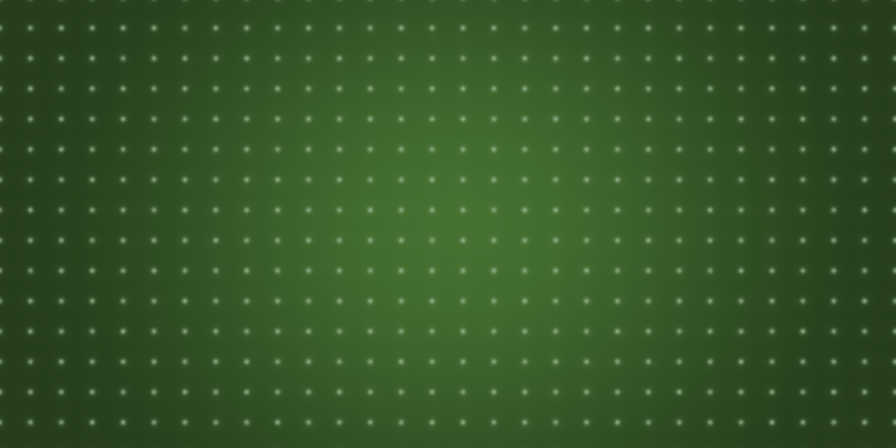
This pattern is drawn by a Shadertoy shader. Its source:

```glsl
// A lattice of soft pale dots on a green field with a radial vignette.

const vec2 SPACING = vec2(2.0 / 29.0, 0.0677); // in canvas heights
const vec2 FIRST_DOT = vec2(-0.001, 0.0573);

const vec3 GREEN_CENTRE = vec3(0.270, 0.440, 0.188);
const vec3 GREEN_EDGE = vec3(0.145, 0.240, 0.112);
const vec3 DOT_COLOUR = vec3(0.62, 0.73, 0.58);

// Radial falloff, slightly flattened vertically
vec3 vignette(vec2 p, vec2 centre, float radius) {
    float d = length((p - centre) * vec2(1.0, 1.15));
    return mix(GREEN_CENTRE, GREEN_EDGE, smoothstep(0.0, radius, d));
}

// Smooth blob that fades to nothing beyond about two radii
float softDot(float d, float radius) {
    return exp(-d * d / (radius * radius));
}

// Gentle layered sines give each dot its own strength
float dotStrength(vec2 id) {
    float wave = sin(id.x * 2.3 + id.y * 1.7) + 0.5 * sin(id.x * 5.1 - id.y * 3.9);
    return 0.72 + 0.04 * wave;
}

// Opacity of the nearest dot: bright core plus faint halo
float dotLattice(vec2 p, vec2 origin, vec2 spacing) {
    vec2 cell = (p - origin) / spacing;
    vec2 id = floor(cell + 0.5);
    float d = length((cell - id) * spacing);
    return dotStrength(id) * softDot(d, 0.0062) + 0.04 * softDot(d, 0.018);
}

void mainImage(out vec4 fragColor, in vec2 fragCoord) {
    // Height spans 0 to 1; x is scaled to span 0 to 2 at any canvas size
    vec2 p = fragCoord / iResolution.xy * vec2(2.0, 1.0);

    vec3 colour = vignette(p, vec2(1.02, 0.5), 1.05);
    colour = mix(colour, DOT_COLOUR, dotLattice(p, FIRST_DOT, SPACING));

    fragColor = vec4(colour, 1.0);
}
```
